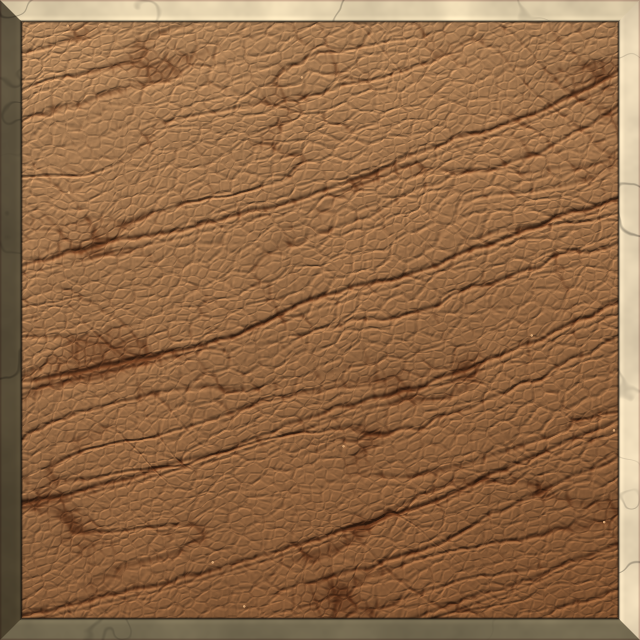
Write a three.js fragment shader that draws this texture.

```glsl
// Creased brown leather panel in a bevelled marble frame.
// A height field of cellular pebbles, wrinkles and long folds is lit from the
// upper left by a directional difference; the frame is four mitred rails.
varying vec2 vUv;

float hash(vec2 p) {
  return fract(sin(dot(p, vec2(127.1, 311.7))) * 43758.5453);
}

vec2 hash2(vec2 p) {
  return vec2(hash(p), hash(p + 37.3));
}

float noise(vec2 p) {
  vec2 i = floor(p), f = fract(p);
  f = f * f * (3.0 - 2.0 * f);
  return mix(mix(hash(i), hash(i + vec2(1.0, 0.0)), f.x),
             mix(hash(i + vec2(0.0, 1.0)), hash(i + 1.0), f.x), f.y);
}

float fbm(vec2 p) {
  float sum = 0.0, amp = 0.53;
  for (int i = 0; i < 4; i++) {
    sum += amp * noise(p);
    p = p * 2.03 + 11.7;
    amp *= 0.5;
  }
  return sum;
}

vec2 rotate(vec2 p, float angle) {
  float c = cos(angle), s = sin(angle);
  return vec2(c * p.x + s * p.y, c * p.y - s * p.x);
}

// Gap between the two nearest cell centres: zero on cell borders.
float cellEdge(vec2 p) {
  vec2 cell = floor(p), f = fract(p);
  float nearest = 8.0, second = 8.0;
  for (int y = -1; y <= 1; y++) {
    for (int x = -1; x <= 1; x++) {
      vec2 o = vec2(float(x), float(y));
      float d = length(o + 0.1 + 0.8 * hash2(cell + o) - f);
      second = min(second, max(nearest, d));
      nearest = min(nearest, d);
    }
  }
  return second - nearest;
}

// Thin broken grooves running along one direction.
float wrinkles(vec2 p, float angle, vec2 scale) {
  vec2 q = rotate(p, angle) * scale;
  float groove = 1.0 - smoothstep(0.0, 0.17, abs(2.0 * noise(q) - 1.0));
  return groove * smoothstep(0.3, 0.65, noise(q * vec2(1.3, 0.4) + 5.0));
}

float groove(float d, float width) {
  return exp(-d * d / (width * width));
}

// Long folds that rise to the right, each with a thin twin and a side branch.
float folds(vec2 p) {
  float sum = 0.0;
  for (int i = 0; i < 5; i++) {
    float id = float(i);
    float wander = 0.024 * noise(vec2(p.x * 6.0, id * 7.0))
                 + 0.006 * noise(vec2(p.x * 38.0, id * 3.0));
    float d = p.y - (0.18 * id - 0.16 + 0.2 * p.x + 0.12 * p.x * p.x + wander);
    float depth = 0.45 + 0.6 * noise(vec2(p.x * 5.0, id + 20.0));
    sum += depth * groove(d, 0.0042);
    sum += 0.5 * (1.0 - depth * 0.5) * groove(d + 0.005 + 0.5 * wander, 0.003);
    float branch = d + 0.075 - 0.9 * wander;
    sum += 0.8 * depth * smoothstep(0.35, 0.6, p.x) * groove(branch, 0.004);
  }
  return sum;
}

float leatherHeight(vec2 p) {
  vec2 warped = p + 0.035 * (vec2(fbm(p * 7.0), fbm(p * 7.0 + 9.0)) - 0.5);
  vec2 q = rotate(warped, 0.3);
  float patchy = 0.45 + 0.75 * noise(p * 6.0 + 3.0);
  float h = 0.0019 * patchy * smoothstep(0.0, 0.28, cellEdge(q * vec2(25.0, 34.0)));
  h += 0.0010 * smoothstep(0.0, 0.4, cellEdge(q * vec2(58.0, 76.0)));
  h -= 0.0026 * wrinkles(warped, 0.22, vec2(4.0, 21.0));
  h -= 0.0016 * wrinkles(warped + 4.0, -0.75, vec2(5.0, 24.0));
  h -= 0.0024 * smoothstep(0.6, 0.85, p.y) * wrinkles(warped + 8.0, -0.35, vec2(3.0, 18.0));
  h -= 0.0048 * folds(p);
  return h + 0.0007 * noise(p * 210.0) + 0.0008 * noise(p * 95.0);
}

vec3 leather(vec2 p) {
  float stepSize = 0.0016;
  float h = leatherHeight(p);
  float lit = (h - leatherHeight(p + stepSize * vec2(-0.42, 0.91))) / stepSize;
  float glow = clamp(0.78 * p.y + 0.24 * (1.0 - p.x), 0.0, 1.0);
  vec3 color = mix(vec3(0.47, 0.305, 0.18), vec3(0.68, 0.515, 0.355), glow);
  color *= 0.95 + 0.1 * fbm(p * 9.0);
  vec3 crevice = color * vec3(0.62, 0.5, 0.42);
  color = mix(crevice, color, smoothstep(-0.0035, 0.0022, h));
  color *= 1.0 + 0.42 * clamp(lit, -1.2, 0.8);

  // Sparse pale flecks
  vec2 cell = floor(p * 14.0);
  float fleck = length(fract(p * 14.0) - 0.2 - 0.6 * hash2(cell));
  float present = step(0.95, hash(cell + 71.0));
  return mix(color, vec3(0.85, 0.65, 0.45), present * (1.0 - smoothstep(0.015, 0.04, fleck)));
}

vec3 marbleFrame(vec2 p, vec2 edge) {
  vec3 side = mix(vec3(0.30, 0.26, 0.18) + 0.07 * p.y, vec3(0.90, 0.83, 0.70), step(0.5, p.x));
  vec3 rail = mix(vec3(0.46, 0.42, 0.32), vec3(0.89, 0.82, 0.68), step(0.5, p.y));
  vec3 color = mix(side, rail, smoothstep(-0.001, 0.001, edge.x - edge.y));
  float depth = min(edge.x, edge.y);
  color *= 0.86 + 0.28 * fbm(p * 14.0);
  float vein = 1.0 - smoothstep(0.0, 0.012, abs(fbm(p * 6.0 + 2.0) - 0.5));
  color *= 1.0 - 0.3 * vein * noise(p * 12.0);
  color *= mix(vec3(0.85, 0.77, 0.78), vec3(1.0), smoothstep(0.0, 0.004, depth));
  return color * (1.0 + 0.08 * smoothstep(0.022, 0.03, depth));
}

void main() {
  vec2 edge = min(vUv, 1.0 - vUv);
  float depth = min(edge.x, edge.y);
  vec3 color = mix(marbleFrame(vUv, edge), leather(vUv), smoothstep(0.0325, 0.0345, depth));
  color *= 1.0 - 0.6 * groove(depth - 0.0335, 0.0018);
  gl_FragColor = vec4(color, 1.0);
}
```
